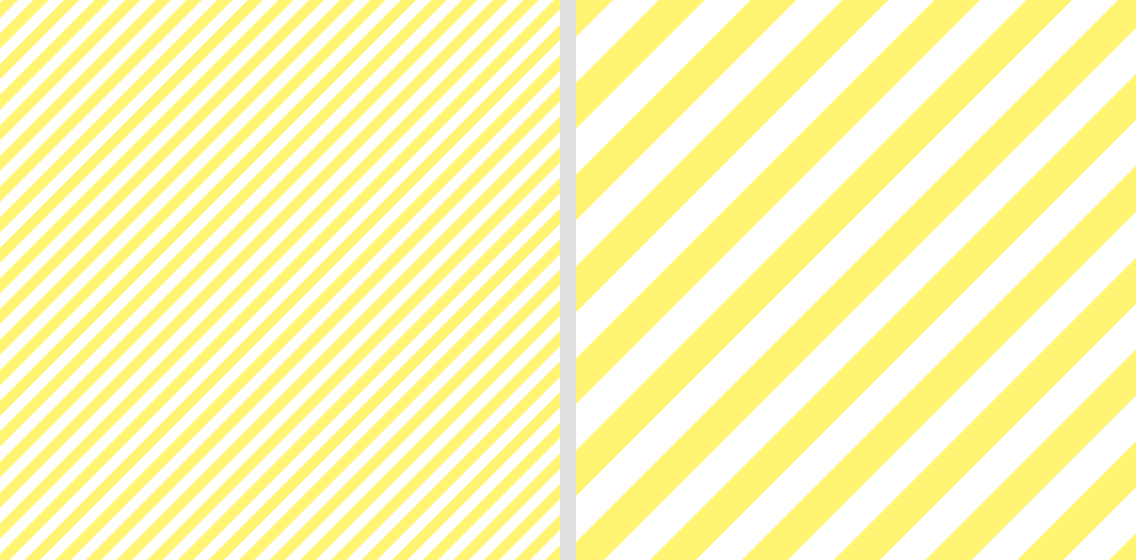
Left: the whole. Right: its middle third, enlarged.
Give the GLSL for this pattern, as a Shadertoy shader.

```glsl
// Even diagonal stripes in soft yellow on white, rising to the right at 45 degrees.
// A diagonal coordinate is folded into repeats; the distance to the nearest
// stripe edge gives a mask that is smoothed over one pixel.

#define REPEATS 18.286      // stripes along one side of the canvas
#define STRIPE_CENTER 0.341 // offset of the first stripe's middle, in repeats
#define STRIPE_FILL 0.5     // yellow share of each repeat
#define YELLOW vec3(1.0, 0.96, 0.45)
#define WHITE vec3(1.0)

// Signed distance to the nearest stripe, in canvas units, negative inside.
float stripeDistance(vec2 p) {
    float diagonal = p.x + 1.0 - p.y; // zero at the top left corner
    float offset = fract(diagonal * REPEATS - STRIPE_CENTER + 0.5) - 0.5;
    return (abs(offset) - 0.5 * STRIPE_FILL) / (REPEATS * sqrt(2.0));
}

void mainImage(out vec4 fragColor, in vec2 fragCoord) {
    vec2 p = fragCoord / iResolution.xy;
    float pixel = 1.0 / min(iResolution.x, iResolution.y);

    // Linear coverage across the one-pixel edge
    float stripe = clamp(0.5 - stripeDistance(p) / pixel, 0.0, 1.0);
    fragColor = vec4(mix(WHITE, YELLOW, stripe), 1.0);
}
```
